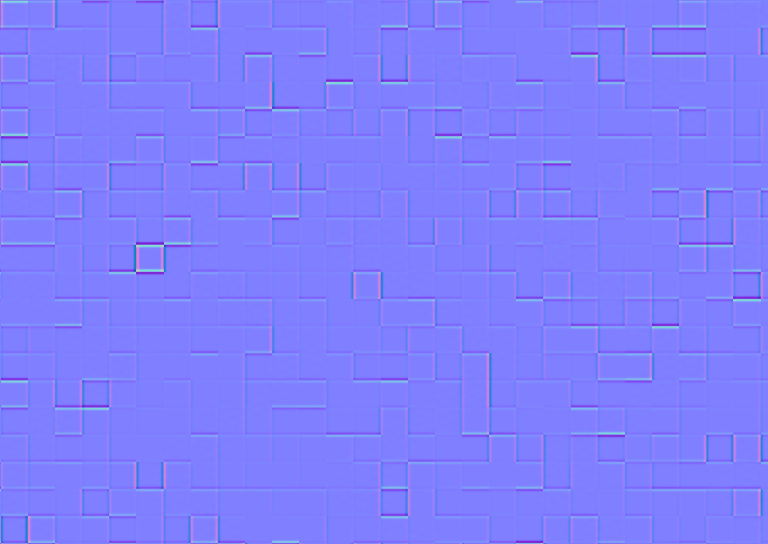
Write a WebGL 2 fragment shader that draws this texture map.

```glsl
#version 300 es
precision highp float;
// Normal map of a panel wall: square tiles at uneven heights with fine grooves.
uniform vec2 u_resolution;
out vec4 outColor;

float hash(vec2 p) {
  p = fract(p * vec2(0.1031, 0.1137) + 0.317);
  p += dot(p, p.yx + 33.33);
  return fract((p.x + p.y) * p.x * 7.31);
}

// Height of a tile; some neighbours fuse into larger panels.
float tileHeight(vec2 cell) {
  vec2 pairCell = floor(cell / 2.0) * 2.0;
  float fuse = hash(pairCell + 71.0);
  if (fuse < 0.16) cell.x = pairCell.x;
  if (fuse < 0.05 || fuse > 0.9) cell.y = pairCell.y;
  float level = hash(cell + 13.0) * 2.0 - 1.0;
  return 0.14 * level + 0.42 * sign(level) * pow(abs(level), 7.0);
}

// Seam between two heights: x is the slope, y the shading in its crease.
vec2 seamRelief(float dist, float before, float after, float wear, float width) {
  float t = dist / width;
  float profile = exp(-t * t);
  float drop = (before - after) * (0.3 + 1.5 * wear * wear);
  float groove = 0.04 + 0.13 * smoothstep(0.0, 0.03, abs(before - after));
  float slope = 0.03 * drop + t * (2.5 * drop - groove);
  return profile * vec2(slope, min(abs(drop), 0.6));
}

void main() {
  // 28.3 tiles across, about 20 down
  float tiles = 28.3;
  vec2 p = gl_FragCoord.xy / u_resolution.x * tiles - vec2(0.026, 0.03);
  float width = max(0.06, 0.8 * tiles / u_resolution.x);

  vec2 cell = floor(p);
  vec2 seam = floor(p + 0.5);
  vec2 dist = p - seam;

  // Nearest vertical and horizontal seams
  vec2 right = vec2(seam.x, cell.y);
  vec2 upper = vec2(cell.x, seam.y);
  vec2 across = seamRelief(dist.x, tileHeight(right - vec2(1, 0)),
                           tileHeight(right), hash(right + 29.0), width);
  vec2 along = seamRelief(dist.y, tileHeight(upper - vec2(0, 1)),
                          tileHeight(upper), hash(upper + 47.0), width);
  vec2 slope = vec2(across.x, along.x);

  // Faint surface ripples from layered sines, patchy over the wall
  float patchy = 0.5 + 0.5 * sin(p.x * 0.9 + 2.0 * sin(p.y * 0.7));
  vec2 ripple = sin(p.yx * 7.3 + 2.0 * sin(p * 1.7)) * sin(p * 17.1 + sin(p.yx * 3.1));
  slope += 0.014 * patchy * ripple;

  vec3 normal = normalize(vec3(slope, 1.0));
  normal.z -= 0.18 * max(across.y, along.y);
  outColor = vec4(normal * 0.5 + 0.5, 1.0);
}
```
